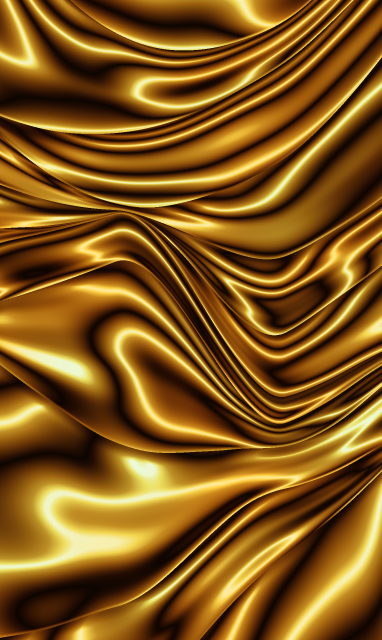
Write a WebGL 1 fragment shader that draws this background.

```glsl
precision highp float;
// Folded liquid gold: long curved creases split the canvas into bands of metal.
// Inside each band a noise-driven phase acts as a reflection angle, tightening
// into thin strands at the creases, and is coloured through a gold ramp.

uniform vec2 u_resolution;

// Crease curves, top to bottom: height, tilt, sag and S-shaped drop.
const vec4 TOP_SWAG     = vec4( 0.915, 0.000, 0.220, 0.00);
const vec4 UPPER_SWEEP  = vec4( 0.815, 0.120, 0.120, 0.00);
const vec4 BROAD_VALLEY = vec4( 0.680, 0.065, 0.170, 0.00);
const vec4 SIDE_FOLD    = vec4( 0.680, 0.058, 0.088, 0.13);
const vec4 SIDE_CREASE  = vec4( 0.705, 0.124, 0.064, 0.30);
const vec4 MAIN_WAVE    = vec4( 0.700, 0.100, 0.023, 0.37);
const vec4 INNER_WAVE   = vec4( 0.642, 0.135, 0.023, 0.37);
const vec4 LOWER_VALLEY = vec4( 0.285,-0.015, 0.125, 0.00);
const vec4 LOWER_RISE   = vec4( 0.080, 0.090, 0.020,-0.11);
const vec4 CORNER_RISE  = vec4(-0.040, 0.260, 0.000,-0.04);

// Gold ramp, dark to bright.
const vec3 SHADOW = vec3(0.05, 0.02, 0.00);
const vec3 BROWN  = vec3(0.14, 0.05, 0.01);
const vec3 UMBER  = vec3(0.40, 0.19, 0.02);
const vec3 BRONZE = vec3(0.62, 0.37, 0.05);
const vec3 GOLD   = vec3(0.77, 0.55, 0.13);
const vec3 YELLOW = vec3(0.96, 0.84, 0.31);
const vec3 GLINT  = vec3(0.97, 0.93, 0.67);

const float REFLECTION_SWING = 1.7;  // light-dark cycles across a band
const float STRANDS_MIN = 0.5;       // strand cycles at the creases
const float STRANDS_MAX = 3.2;
const float RIM_WIDTH = 0.0035;      // bright line on each crease
const float SHADE_WIDTH = 0.022;     // dark falloff under each crease
const float WOBBLE = 0.022;          // irregularity of the creases
const int AA = 3;                    // samples per pixel side

float hash(vec2 p) {
  return fract(sin(dot(p, vec2(127.1, 311.7))) * 43758.5453);
}

float noise(vec2 p) {
  vec2 i = floor(p), f = fract(p);
  f = f * f * f * (f * (f * 6.0 - 15.0) + 10.0);
  return mix(mix(hash(i), hash(i + vec2(1, 0)), f.x),
             mix(hash(i + vec2(0, 1)), hash(i + vec2(1, 1)), f.x), f.y);
}

// Updates band = (index, lower crease, upper crease) around the point p.
void addCrease(vec4 k, vec2 p, inout vec3 band) {
  float u = p.x;
  float h = k.x + k.y * u + k.z * u * u - k.w * smoothstep(-0.4, 0.5, u);
  if (h < p.y) {
    band.x += 1.0;
    band.y = max(band.y, h);
  } else {
    band.z = min(band.z, h);
  }
}

vec3 findBand(vec2 p) {
  vec3 band = vec3(0.0, -0.45, 1.3);
  addCrease(TOP_SWAG, p, band);
  addCrease(UPPER_SWEEP, p, band);
  addCrease(BROAD_VALLEY, p, band);
  addCrease(SIDE_FOLD, p, band);
  addCrease(SIDE_CREASE, p, band);
  addCrease(MAIN_WAVE, p, band);
  addCrease(INNER_WAVE, p, band);
  addCrease(LOWER_VALLEY, p, band);
  addCrease(LOWER_RISE, p, band);
  addCrease(CORNER_RISE, p, band);
  return band;
}

float ramp(float a, float b, float v) {
  return clamp((v - a) / (b - a), 0.0, 1.0);
}

vec3 goldRamp(float v) {
  vec3 c = mix(SHADOW, BROWN, ramp(0.0, 0.10, v));
  c = mix(c, UMBER, ramp(0.10, 0.33, v));
  c = mix(c, BRONZE, ramp(0.33, 0.57, v));
  c = mix(c, GOLD, ramp(0.57, 0.77, v));
  c = mix(c, YELLOW, ramp(0.77, 0.90, v));
  return mix(c, GLINT, ramp(0.90, 0.97, v));
}

// p.x runs -1..1 across the canvas, p.y runs 0..1 upward.
vec3 liquidGold(vec2 p) {
  p.y += WOBBLE * (noise(p * vec2(2.0, 4.0) + 3.7) - 0.5);
  vec3 band = findBand(p);
  float width = max(band.z - band.y, 0.001);
  float f = (p.y - band.y) / width;
  vec2 seed = vec2(band.x * 7.3, band.x * 13.1);

  // Broad reflections, stretched along the flow.
  float phase = hash(seed);
  phase += REFLECTION_SWING * noise(vec2(p.x * 1.8 + f * 0.7, f * 1.7) + seed);
  phase += 0.5 * noise(vec2(p.x * 1.1, f * 5.0) + seed + 41.0);

  // Strands gather toward both edges of the band.
  float bundle = mix(STRANDS_MIN, STRANDS_MAX, noise(vec2(p.x * 1.2, 5.0) + seed));
  bundle *= smoothstep(0.0, 0.12, width);
  phase += bundle * (pow(f, 3.0) + 0.5 * pow(1.0 - f, 6.0));
  float light = abs(2.0 * fract(phase) - 1.0);

  // Shade below the upper crease, bright rim above the lower one.
  light *= mix(0.45, 1.0, smoothstep(0.0, SHADE_WIDTH, band.z - p.y));
  float rim = 1.0 - smoothstep(0.3 * RIM_WIDTH, 1.6 * RIM_WIDTH, p.y - band.y);
  light = mix(light, 0.93, rim * noise(vec2(p.x * 3.0, 9.0) + seed));

  // Drift between cool satin and warm amber.
  float warmth = noise(vec2(p.x * 1.6, f * 2.0) + seed + 77.0);
  vec3 tint = mix(vec3(0.95, 1.05, 1.25), vec3(1.06, 0.95, 0.72), warmth);
  return goldRamp(light) * tint;
}

void main() {
  vec3 sum = vec3(0.0);
  for (int j = 0; j < AA; j++) {
    for (int i = 0; i < AA; i++) {
      vec2 offset = (vec2(float(i), float(j)) + 0.5) / float(AA) - 0.5;
      vec2 uv = (gl_FragCoord.xy + offset) / u_resolution;
      sum += liquidGold(vec2(uv.x * 2.0 - 1.0, uv.y));
    }
  }
  gl_FragColor = vec4(sum / float(AA * AA), 1.0);
}
```
